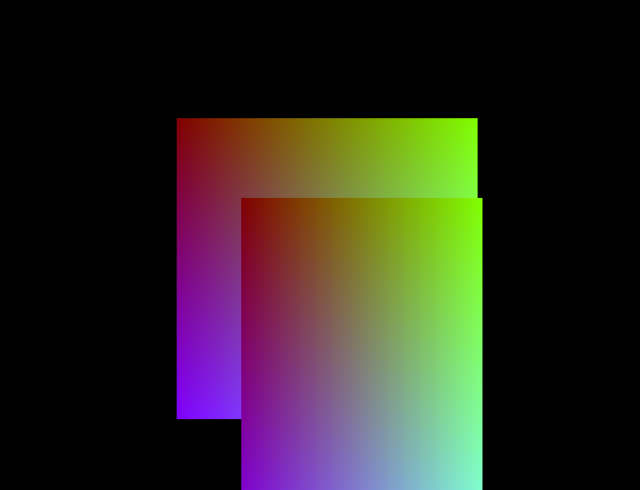
Reproduce this background procedurally as a Shadertoy shader.

```glsl
// Two overlapping rectangles on black, each filled with its own local
// coordinates as colour: green grows rightwards, blue grows downwards.
// The taller front panel covers the back square and runs off the bottom.

const vec3 BACKGROUND = vec3(0.0);
const float BASE_RED = 0.5;

// Signed distance to a rectangle given its lower left corner and size
float rectDistance(vec2 p, vec2 corner, vec2 size) {
    vec2 d = abs(p - corner - 0.5 * size) - 0.5 * size;
    return length(max(d, 0.0)) + min(max(d.x, d.y), 0.0);
}

// Colour from the position inside the rectangle
vec3 coordinateColor(vec2 p, vec2 corner, vec2 size) {
    vec2 uv = clamp((p - corner) / size, 0.0, 1.0);
    return vec3(BASE_RED, uv.x, 1.0 - uv.y);
}

// Lay one panel over the colour below it, with an edge one pixel wide
vec3 drawPanel(vec3 below, vec2 p, vec2 corner, vec2 size, float pixel) {
    float coverage = clamp(0.5 - rectDistance(p, corner, size) / pixel, 0.0, 1.0);
    return mix(below, coordinateColor(p, corner, size), coverage);
}

void mainImage(out vec4 fragColor, in vec2 fragCoord) {
    // Canvas height is one unit; x is measured from the centre
    float pixel = 1.0 / iResolution.y;
    vec2 p = (fragCoord - vec2(0.5 * iResolution.x, 0.0)) * pixel;

    // Back square, then front panel
    vec3 color = BACKGROUND;
    color = drawPanel(color, p, vec2(-0.2925, 0.1446), vec2(0.6142), pixel);
    color = drawPanel(color, p, vec2(-0.1607, -0.1420), vec2(0.4923, 0.7381), pixel);

    fragColor = vec4(color, 1.0);
}
```
